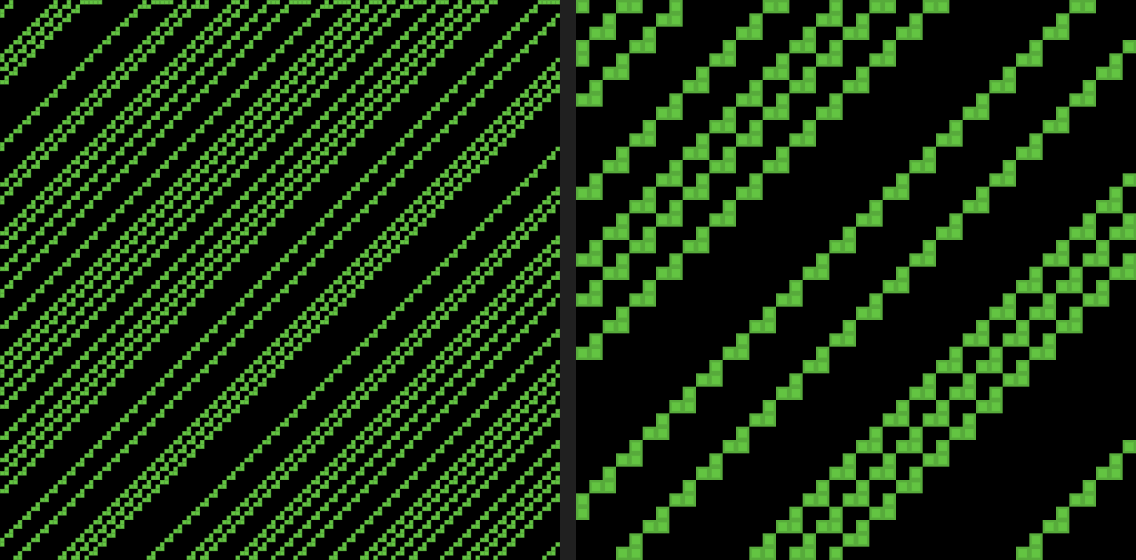
Left, the full canvas; right, a detail of the centre.
Give the GLSL for this pattern, as a Shadertoy shader.

```glsl
// Green staircase lines on black: a cellular automaton on a ring of 126 cells,
// one generation per row from the top. Its lines settle into a diagonal drift,
// so each cell needs only a short run of the rule on a small window of bits.

const int CELLS = 126;

// First generation: a sparse stretch of single cells and runs, then random bits
uint seedCell(int column) {
    int k = (column + 14 + 4 * CELLS) % CELLS;
    if (k < 41) {
        bool run = (k > 8 && k < 14) || (k > 31 && k < 37);
        return uint(run || k == 16 || k == 26 || k == 29);
    }
    uint h = uint(k) * 2654435769u;
    h ^= h >> 15;
    h *= 2246822519u;
    h ^= h >> 13;
    return (h >> 7) & 1u;
}

float automatonCell(ivec2 cell) {
    // Settled rows repeat every two generations, shifted two cells left
    int row = max(cell.y, 0);
    int steps = row < 12 ? row : 10 + (row & 1);
    int column = cell.x + row - steps;

    // Gather the neighbourhood, leftmost cell in the highest bit
    uint bits = 0u;
    for (int i = -12; i <= 12; i++)
        bits = (bits << 1) | seedCell(column + i);

    // A cell is born left of a live one; a lone cell survives
    for (int i = 0; i < steps; i++) {
        uint left = bits >> 1, right = bits << 1;
        bits = (~bits & right) | (~left & bits & ~right);
    }
    return float((bits >> 12) & 1u);
}

void mainImage(out vec4 fragColor, in vec2 fragCoord) {
    // Cell coordinates, with generations running downwards
    float footprint = float(CELLS) / iResolution.y;
    vec2 p = vec2(fragCoord.x, iResolution.y - fragCoord.y) * footprint;

    // Box-filtered coverage of the four cells around the nearest corner
    vec2 corner = floor(p + 0.5);
    vec2 w = clamp((p - corner) / footprint + 0.5, 0.0, 1.0);
    ivec2 c = ivec2(corner);
    float upper = mix(automatonCell(c - 1), automatonCell(c - ivec2(0, 1)), w.x);
    float lower = mix(automatonCell(c - ivec2(1, 0)), automatonCell(c), w.x);
    float coverage = mix(upper, lower, w.y);

    // Slightly brighter core in each live cell
    vec2 q = abs(fract(p) - 0.5);
    float core = 1.0 - smoothstep(0.27, 0.37, max(q.x, q.y));
    vec3 green = mix(vec3(0.34, 0.67, 0.23), vec3(0.39, 0.77, 0.26), core);
    fragColor = vec4(green * coverage, 1.0);
}
```
